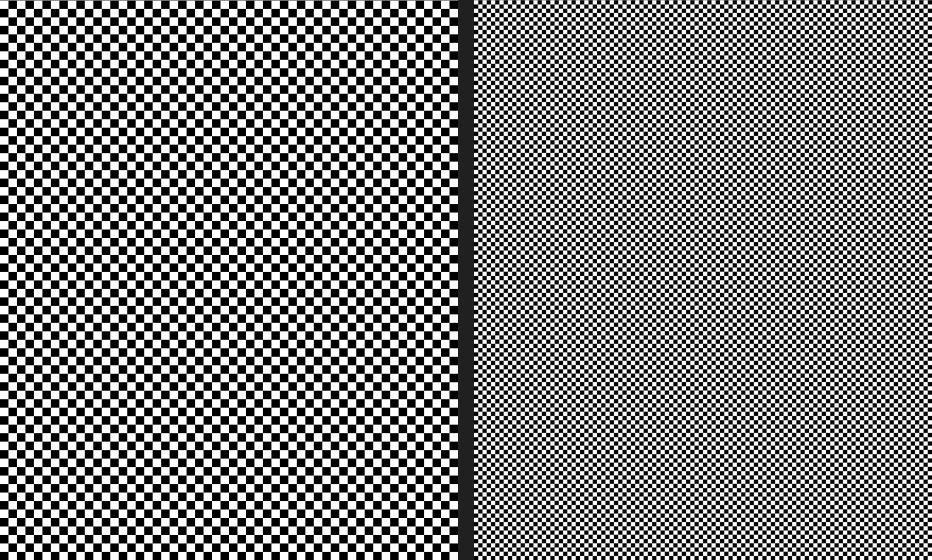
Left: one tile. Right: repeated 2 by 2.
Give the GLSL for this pattern, as a Shadertoy shader.

```glsl
// A crisp two-tone checkerboard of square cells filling the canvas.
// Each axis is a square wave, box filtered over one pixel; the product of
// the two waves gives the checks. Whole repeats make it tile on all sides.

const vec2 REPEATS = vec2(27.0, 33.0);   // pairs of cells across and up
const vec2 CELL_SHIFT = vec2(0.0, 0.05); // offset of the grid, in cells
const vec3 DARK = vec3(0.0);
const vec3 LIGHT = vec3(1.0);

// Signed distance to the nearest cell edge: positive in even cells.
vec2 edgeDistance(vec2 cell) {
    return 0.5 - abs(mod(cell + 0.5, 2.0) - 1.0);
}

// Square wave from -1 to 1, averaged over the given width in cells.
vec2 smoothSquareWave(vec2 cell, vec2 width) {
    return clamp(2.0 * edgeDistance(cell) / width, -1.0, 1.0);
}

void mainImage(out vec4 fragColor, in vec2 fragCoord) {
    // Canvas position and pixel footprint, both in cells
    vec2 cellsPerCanvas = 2.0 * REPEATS;
    vec2 cell = fragCoord / iResolution.xy * cellsPerCanvas + CELL_SHIFT;
    vec2 pixel = cellsPerCanvas / iResolution.xy;

    // Cells with an even index sum are dark
    vec2 wave = smoothSquareWave(cell, pixel);
    float darkness = 0.5 + 0.5 * wave.x * wave.y;

    fragColor = vec4(mix(LIGHT, DARK, darkness), 1.0);
}
```
